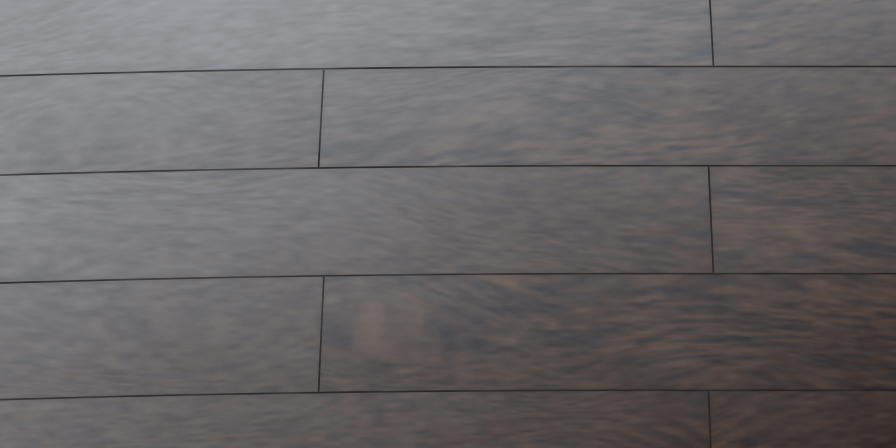
Write a Shadertoy shader that draws this texture.

```glsl
// Dark hardwood floor: five staggered rows of long planks with fine grain, under light from the upper left.

float hash(vec2 p) {
    vec3 q = fract(p.xyx * vec3(0.1031, 0.1030, 0.0973));
    q += dot(q, q.yzx + 33.33);
    return fract((q.x + q.y) * q.z);
}

float noise(vec2 p) {
    vec2 cell = floor(p), f = fract(p);
    f = f * f * (3.0 - 2.0 * f);
    return mix(mix(hash(cell), hash(cell + vec2(1, 0)), f.x),
               mix(hash(cell + vec2(0, 1)), hash(cell + vec2(1, 1)), f.x), f.y);
}

float fbm(vec2 p) {
    float sum = 0.0, amplitude = 0.5;
    for (int i = 0; i < 3; i++) {
        sum += amplitude * noise(p);
        p = p * 2.03 + 17.3;
        amplitude *= 0.5;
    }
    return sum / 0.875;
}

void mainImage(out vec4 fragColor, in vec2 fragCoord) {
    // Height is 1, measured downward from the top edge
    vec2 p = fragCoord / iResolution.y;
    p.y = 1.0 - p.y;
    float aspect = iResolution.x / iResolution.y;
    float pixel = 1.0 / iResolution.y;

    // Rows widen toward the viewer and bend down at the left
    float bend = 0.021 * pow(max(1.0 - p.x / 1.4, 0.0), 2.0);
    float depth = p.y - 0.1484 - bend;
    float rowPos = (sqrt(0.04477 + 0.03908 * depth) - 0.2116) / 0.01954;
    float row = floor(rowPos), across = rowPos - row;
    float rowHeight = 0.2116 + 0.01954 * rowPos;

    // End joints alternate between two positions and lean slightly
    float odd = mod(row, 2.0);
    float joint = mix(0.717, 1.587, odd) + (across - 0.5) * mix(-0.012, 0.011, odd);
    vec2 plank = vec2(row + 7.0, step(joint, p.x));
    float seed = hash(plank * 3.7 + 1.3);

    // Grain coordinates, tilted a little differently on each plank
    vec2 g = vec2(p.x, rowPos * 0.23);
    g.y += (p.x - joint) * mix(-0.04, 0.14, hash(plank + 5.1));
    g += seed * vec2(37.0, 19.0);

    // Broad figure, short growth lines and fine pores
    float figure = noise(g * vec2(2.5, 7.0));
    float ringed = smoothstep(0.35, 0.75, noise(g * vec2(2.0, 6.0) + 9.0));
    float lines = noise(vec2(g.x * 13.0, g.y * 85.0 + figure * 9.0)) - 0.5;
    float ripples = noise(vec2(g.x * 30.0, g.y * 130.0 + figure * 13.0)) - 0.5;
    float pores = fbm(g * vec2(35.0, 110.0)) - 0.5;
    float grain = lines * mix(0.05, 0.12, ringed) + ripples * 0.09 + pores * 0.11;

    // Light falls off toward the lower right, with a dim upper left corner
    float light = 1.22 - 0.6 * p.x / aspect - 0.66 * p.y;
    light -= 0.16 * exp(-9.0 * dot(p, p));
    light += (seed - 0.5) * 0.08 + (figure - 0.5) * 0.07 + grain;
    vec3 color = mix(vec3(0.23, 0.19, 0.18), vec3(0.56, 0.57, 0.585), light);

    // Reddish pale streaks against bluish dark ones, stronger away from the glare
    float streak = (lines * ringed + ripples * 0.6) * smoothstep(1.1, 0.4, light);
    color += streak * vec3(0.05, 0.005, -0.025);

    // Soft shading beside the seams, then the thin uneven gaps
    float seamDist = min(across, 1.0 - across) * rowHeight;
    float gapDist = min(seamDist, abs(p.x - joint));
    color *= 1.0 - 0.07 * exp(-gapDist * 200.0);
    float strength = 0.5 + 0.35 * noise(p * 14.0);
    float gap = 1.0 - smoothstep(0.0004, 0.0022 + 0.5 * pixel, gapDist);
    color = mix(color, vec3(0.12, 0.11, 0.11), gap * strength);

    fragColor = vec4(clamp(color, 0.0, 1.0), 1.0);
}
```
